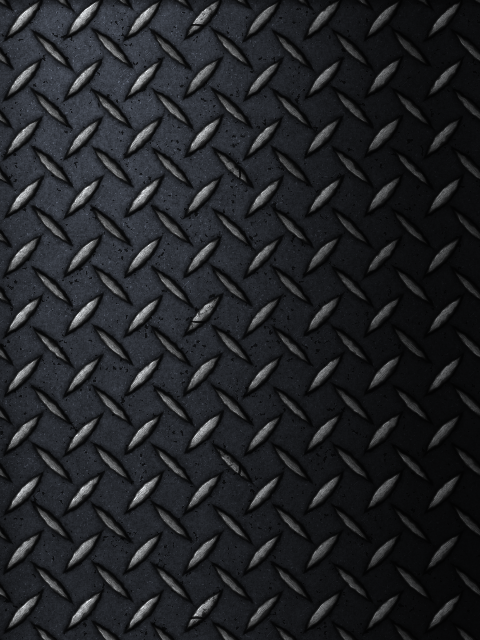
This texture is drawn by a Shadertoy shader. Its source:

```glsl
// Dark steel tread plate: two interleaved grids of pointed lugs leaning opposite ways.
// Each lug is a lens-shaped distance function with a bevel, a groove and worn faces;
// gradient noise mottles and pits the plate under a soft light from the upper left.

const vec2 GRID = vec2(8.0, 10.8);          // repeats across and up
const vec3 STEEL = vec3(0.92, 0.99, 1.13);  // cool plate tint
const vec3 WORN = vec3(0.985, 1.0, 1.015);  // bare metal tint
const float WEAR_PERIOD = 5.0;              // rows before the damage recurs

vec2 hash2(vec2 p) {
    vec3 h = fract(vec3(p.xyx) * vec3(0.1031, 0.1030, 0.0973));
    h += dot(h, h.yzx + 33.33);
    return fract((h.xx + h.yz) * h.zy);
}

float gradAt(vec2 cell, vec2 offset) {
    return dot(hash2(cell) * 2.0 - 1.0, offset);
}

// Gradient noise, roughly -0.7 to 0.7
float noise(vec2 p) {
    vec2 i = floor(p), f = fract(p);
    vec2 u = f * f * f * (f * (f * 6.0 - 15.0) + 10.0);
    vec2 e = vec2(1.0, 0.0);
    float low = mix(gradAt(i, f), gradAt(i + e, f - e), u.x);
    float high = mix(gradAt(i + e.yx, f - e.yx), gradAt(i + 1.0, f - 1.0), u.x);
    return mix(low, high, u.y);
}

float fbm(vec2 p) {
    float sum = 0.0, amp = 0.6;
    for (int i = 0; i < 4; i++) {
        sum += amp * noise(p);
        p = mat2(1.6, 1.2, -1.2, 1.6) * p + 7.3;
        amp *= 0.55;
    }
    return sum;
}

// Pointed lens along y, given its half width and half length
float lens(vec2 p, float halfWidth, float halfLength) {
    float d = (halfLength * halfLength - halfWidth * halfWidth) / (2.0 * halfWidth);
    return length(vec2(abs(p.x) + d, p.y)) - d - halfWidth;
}

// Draws one grid of lugs over the base colour.
// axis: long direction; size: half width, half length; tone: face brightness
vec3 addLugs(vec3 base, vec2 q, vec2 centre, vec2 axis, vec2 size,
             float tone, float light, float damageRow, float px) {
    vec2 g = q - centre + 0.5;
    vec2 id = floor(g);
    vec2 wearId = vec2(id.x, mod(id.y, WEAR_PERIOD));
    vec2 rnd = hash2(wearId + tone * 91.0);
    vec2 p = fract(g) - 0.5 - (rnd - 0.5) * 0.05;
    vec2 local = vec2(dot(p, vec2(axis.y, -axis.x)), dot(p, axis));
    float rough = noise(q * 9.0);
    local.x += 0.018 * rough + 0.12 * (rnd.x - 0.5) * local.y * local.y;
    float halfWidth = size.x * mix(0.92, 1.07, rnd.y);
    float d = lens(local, halfWidth, size.y);
    float side = local.x / halfWidth;

    // Uneven shade around the lug and a broken groove, deepest on the far side
    float uneven = fbm(q * 8.0 + 3.0);
    float shade = 1.0 - smoothstep(-0.01, 0.12, d + 0.07 * uneven);
    float outer = lens(local - vec2(0.008, -0.008), halfWidth, size.y + 0.05);
    float groove = 1.0 - smoothstep(0.0, 0.036, outer + 0.035 * uneven);
    groove *= mix(0.55, 0.85, smoothstep(-1.0, 0.6, side)) + 0.4 * uneven;
    vec3 col = base * (1.0 - 0.45 * shade) * (1.0 - clamp(groove, 0.0, 0.9));

    // Rounded face: bright toward the light, dark on the far bevel
    float face = mix(0.75, 1.12, smoothstep(0.35, -0.4, side));
    face *= mix(1.0, 0.36, smoothstep(0.25, 0.65, side + 0.25 * rough));
    face *= mix(0.28, 1.0, smoothstep(0.0, 0.042, -d + 0.012 * uneven));
    float rim = exp(-pow((d + 0.024) / 0.011, 2.0)) * smoothstep(0.0, -0.4, side);
    rim *= smoothstep(-0.25, 0.2, uneven);
    float ends = 1.0 - 0.4 * smoothstep(0.08, size.y, abs(local.y));
    float scratches = noise(vec2(local.x * 80.0, local.y * 11.0) + id * 5.7);
    float wear = 1.0 + 0.3 * scratches + 0.35 * fbm(q * 17.0) + 0.25 * noise(q * 37.0);
    float metal = tone * (face * ends + 0.5 * rim) * wear * mix(0.85, 1.12, rnd.x);

    // A recurring damaged lug: a crack across it and corroded patches
    float damaged = step(abs(wearId.x - 3.0) + abs(wearId.y - damageRow), 0.5);
    float crack = 1.0 - smoothstep(0.01, 0.035, abs(local.y + 0.17 - local.x * 0.8 + 0.05 * rough));
    float corrosion = smoothstep(0.0, 0.25, fbm(q * 11.0 + 2.0));
    metal *= 1.0 - damaged * max(0.85 * crack, 0.5 * corrosion);

    return mix(col, WORN * metal * light, smoothstep(px, -px, d));
}

// Steel sheet with mottling, grain, sparse pits and short scuffs
vec3 plate(vec2 q, vec2 uv, float light) {
    float grain = 0.26 * noise(q * 15.0) + 0.26 * noise(q * 29.0) + 0.26 * noise(q * 45.0);
    float mottle = 1.0 + 0.3 * fbm(q * 3.4) + grain;
    vec2 fromWorn = (uv - vec2(0.47, 0.68)) * vec2(5.0, 3.5);
    float patina = exp(-dot(fromWorn, fromWorn));
    float pitNoise = noise(q * 13.0 + 4.0) + 0.5 * noise(q * 33.0) + 0.5 * noise(q * 2.7);
    float pits = smoothstep(0.36 - 0.12 * patina, 0.56, pitNoise);
    float flecks = smoothstep(0.3, 0.5, noise(q * 25.0 + 9.0) + 0.3 * noise(q * 3.1 + 5.0));
    float scuffs = smoothstep(0.38, 0.52, noise(vec2(q.x + q.y, q.x - q.y) * vec2(4.0, 30.0)));
    return STEEL * light * (mottle * (1.0 - 0.7 * pits) + 0.5 * flecks + 0.35 * scuffs);
}

void mainImage(out vec4 fragColor, in vec2 fragCoord) {
    vec2 uv = fragCoord / iResolution.xy;
    vec2 q = uv * GRID;
    float px = GRID.x / iResolution.x;

    // Light fades to the right and toward the bottom
    float fade = smoothstep(0.22, 0.95, uv.x + 0.06 * (uv.y - 0.5));
    float edge = mix(0.75, 1.0, smoothstep(-0.02, 0.1, uv.x)) * mix(0.6, 1.0, smoothstep(1.0, 0.985, uv.y));
    float plateLight = mix(0.138, 0.252, smoothstep(0.0, 0.95, uv.y)) * (1.0 - 0.83 * fade) * edge;
    float lugLight = mix(0.86, 1.0, uv.y) * (1.0 - 0.55 * fade) * mix(0.8, 1.0, edge);

    vec3 col = plate(q, uv, plateLight);
    col = addLugs(col, q, vec2(0.86, 0.97), normalize(vec2(-1.0, 1.0)), vec2(0.078, 0.40),
                  0.42, lugLight, 2.0, px);
    col = addLugs(col, q, vec2(0.39, 0.49), normalize(vec2(0.9, 1.0)), vec2(0.098, 0.41),
                  0.64, lugLight, 0.0, px);
    fragColor = vec4(clamp(col + 0.008, 0.0, 1.0), 1.0);
}
```
